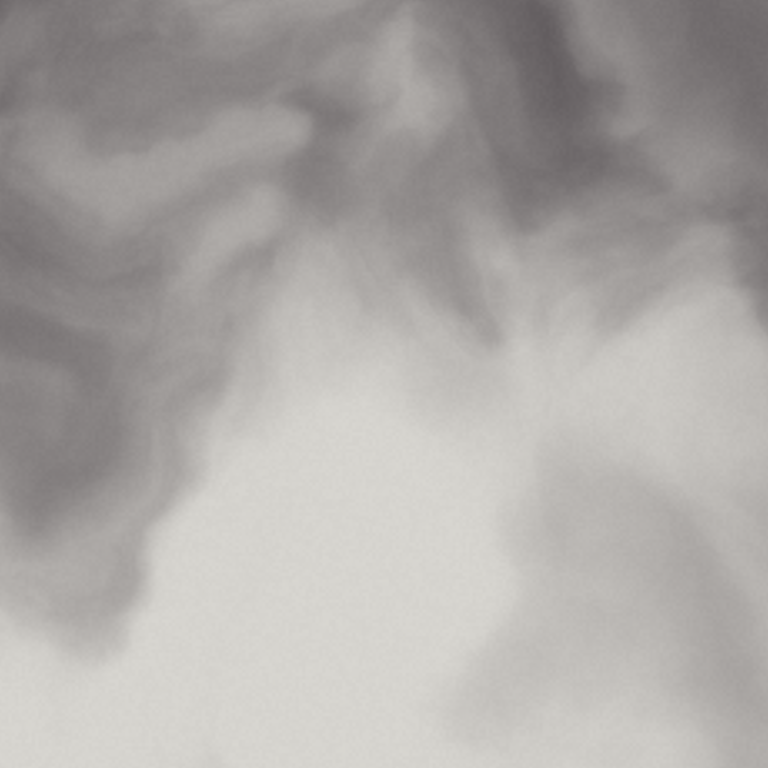
Give the GLSL for this texture, as a WebGL 2 fragment shader.

```glsl
#version 300 es
precision highp float;
// Soft grey smoke: a pale body at the bottom thins into darker haze at the top.
// Domain-warped fractal noise shapes the billows, a second thresholded field
// adds blurred dark hollows, and a faint fine grain covers everything.

uniform vec2 u_resolution;
out vec4 fragColor;

const vec3 SHADOW = vec3(0.445, 0.425, 0.430);
const vec3 MIDDLE = vec3(0.660, 0.645, 0.635);
const vec3 LIGHT = vec3(0.830, 0.822, 0.802);

const float BASE_TONE = 0.845;      // brightness of the pale body
const float TOP_FALLOFF = 0.21;     // darkening towards the top
const float SIDE_FALLOFF = 0.32;    // darkening towards the sides
const float BODY_CENTRE = 0.46;     // horizontal centre of the pale body
const float BILLOW_SCALE = 2.7;
const float BILLOW_CONTRAST = 0.42;
const float WARP = 0.55;
const float HOLLOW_SCALE = 3.1;
const float HOLLOW_DEPTH = 0.23;
const float GRAIN_SCALE = 230.0;
const float GRAIN_AMOUNT = 0.018;
const float TONE_LIMIT = 0.83;      // highlights ease off below this tone
const float LIMIT_SOFTNESS = 0.06;

// Integer hash of a lattice cell, 0 to 1
float hash(vec2 cell) {
    uvec2 q = uvec2(ivec2(cell)) * uvec2(1597u, 7919u);
    uint h = (q.x ^ (q.y << 16u) ^ (q.y >> 3u)) * 747796u + 28913u;
    h = (h ^ (h >> 15u)) * 668265u;
    h = (h ^ (h >> 13u)) * 374761u;
    h ^= h >> 16u;
    return float(h & 65535u) / 65535.0;
}

// Value noise with a quintic fade
float noise(vec2 p) {
    vec2 cell = floor(p);
    vec2 f = p - cell;
    f = f * f * f * (f * (f * 6.0 - 15.0) + 10.0);
    float low = mix(hash(cell), hash(cell + vec2(1, 0)), f.x);
    float high = mix(hash(cell + vec2(0, 1)), hash(cell + vec2(1, 1)), f.x);
    return mix(low, high, f.y);
}

// Fractal sum, each octave turned to hide the lattice
float fbm(vec2 p) {
    const mat2 TURN = mat2(1.6, 1.2, -1.2, 1.6);
    float sum = 0.0;
    float weight = 0.55;
    float total = 0.0;
    for (int i = 0; i < 6; i++) {
        sum += weight * noise(p);
        total += weight;
        weight *= 0.43;
        p = TURN * p + vec2(17.3, 9.1);
    }
    return sum / total;
}

float softMin(float a, float b, float k) {
    float h = max(k - abs(a - b), 0.0) / k;
    return min(a, b) - h * h * k * 0.25;
}

void main() {
    vec2 uv = gl_FragCoord.xy / min(u_resolution.x, u_resolution.y);

    // Slow drift that bends all the smoke
    vec2 drift = vec2(fbm(uv * 2.2 + 31.0), fbm(uv * 2.2 + 58.0)) - 0.5;
    vec2 bent = uv + drift * WARP;

    // Broad light: pale below, dimmer above and at the sides
    float height = clamp(uv.y + drift.y * 0.4, 0.0, 1.0);
    float side = uv.x - BODY_CENTRE + drift.x * 0.3;
    float tone = BASE_TONE - TOP_FALLOFF * pow(height, 1.4)
               - SIDE_FALLOFF * side * side;

    // Billows
    tone += BILLOW_CONTRAST * (fbm(bent * BILLOW_SCALE + 4.7) - 0.5);

    // Blurred dark hollows, deeper near the top
    float hollow = smoothstep(0.48, 0.82, fbm(bent * HOLLOW_SCALE + 83.0));
    tone -= HOLLOW_DEPTH * hollow * mix(0.45, 1.15, height);

    tone = softMin(tone, TONE_LIMIT, LIMIT_SOFTNESS);

    // Fine grain
    tone += GRAIN_AMOUNT * (noise(uv * GRAIN_SCALE) - 0.5);

    // Tone to colour: cool shadows, warm lights
    vec3 colour = mix(SHADOW, MIDDLE, clamp((tone - 0.43) / 0.217, -0.3, 1.0));
    colour = mix(colour, LIGHT, clamp((tone - 0.647) / 0.175, 0.0, 1.1));
    fragColor = vec4(clamp(colour, 0.0, 1.0), 1.0);
}
```
